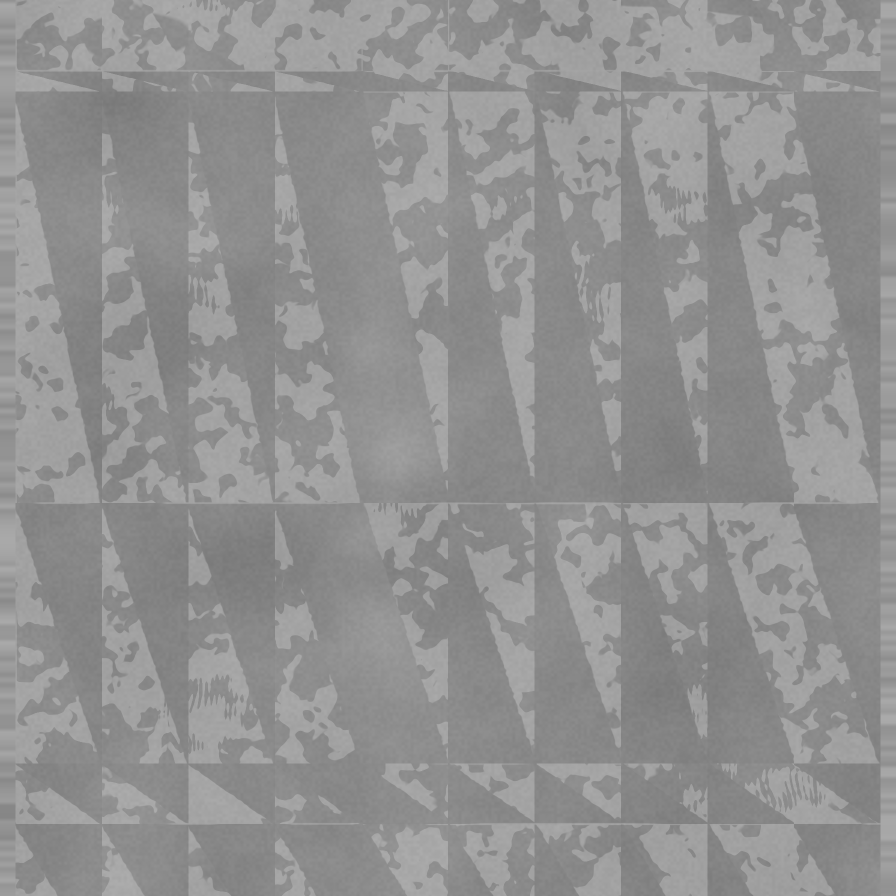
A WebGL 1 fragment shader for this pattern:

```glsl
precision highp float;
// Worn grey plaster: ten columns of slanted, mottled wedges in uneven bands, with streaked side margins.

uniform vec2 u_resolution;

const float COLUMNS = 10.0;
const float MARGIN = 0.0175;         // width of each streaked side strip
const float FLIP_FIRST = 4.0;        // columns from here ...
const float FLIP_LAST = 8.0;         // ... to here are pale above the slant
const vec4 BAND_TOPS = vec4(0.079, 0.102, 0.5615, 0.852); // measured downwards
const float LAST_BAND = 0.9195;      // this band wraps over the top edge
const float BASE_TONE = 0.523;
const float BLOTCH_TONE = 0.54;
const float PALE_TONE = 0.637;
const float BLOTCH_SCALE = 58.0;
const float BLOTCH_LEVEL = 0.46;
const float BLOTCH_SOFTNESS = 0.016;
const float CLOUD_AMOUNT = 0.12;
const float GRAIN_AMOUNT = 0.03;
const float RIM = 0.0018;            // clean pale edge along some seams
const float LINE_WIDTH = 0.0010;     // half width of the scratched lines
const int SAMPLES = 2;               // antialiasing samples per axis

float hash(vec2 p) {
  vec3 q = fract(vec3(p.xyx) * 0.1031);
  q += dot(q, q.yzx + 33.33);
  return fract((q.x + q.y) * q.z);
}

float noise(vec2 p) {
  vec2 i = floor(p);
  vec2 f = fract(p);
  f = f * f * (3.0 - 2.0 * f);
  float low = mix(hash(i), hash(i + vec2(1.0, 0.0)), f.x);
  float high = mix(hash(i + vec2(0.0, 1.0)), hash(i + 1.0), f.x);
  return mix(low, high, f.y);
}

float fbm(vec2 p) {
  float sum = 0.0;
  float weight = 0.5;
  for (int i = 0; i < 5; i++) {
    sum += weight * noise(p);
    p = mat2(1.6, 1.2, -1.2, 1.6) * p + 17.3;
    weight *= 0.55;
  }
  return sum / 1.055;
}

// Top and height of the band holding v
vec2 bandAt(float v) {
  if (v < BAND_TOPS.x) return vec2(LAST_BAND - 1.0, BAND_TOPS.x + 1.0 - LAST_BAND);
  if (v < BAND_TOPS.y) return vec2(BAND_TOPS.x, BAND_TOPS.y - BAND_TOPS.x);
  if (v < BAND_TOPS.z) return vec2(BAND_TOPS.y, BAND_TOPS.z - BAND_TOPS.y);
  if (v < BAND_TOPS.w) return vec2(BAND_TOPS.z, BAND_TOPS.w - BAND_TOPS.z);
  if (v < LAST_BAND) return vec2(BAND_TOPS.w, LAST_BAND - BAND_TOPS.w);
  return vec2(LAST_BAND, BAND_TOPS.x + 1.0 - LAST_BAND);
}

// Share of pale material left between the ragged blotches
float paleCover(vec2 p) {
  vec2 warp = vec2(noise(p * 90.0), noise(p * 90.0 + 31.0)) - 0.5;
  vec2 q = mat2(0.8, 0.6, -0.6, 0.8) * (p + 0.012 * warp);
  float field = 0.50 * noise(q * BLOTCH_SCALE) + 0.24 * noise(q * BLOTCH_SCALE * 2.1 + 41.0)
              + 0.26 * noise(q * 19.0 + 7.0);
  float combed = smoothstep(0.84, 0.92, noise(p * 9.0 + 63.0));
  field += combed * 0.08 * sin(p.x * 950.0 + 14.0 * noise(p * 30.0));
  return smoothstep(BLOTCH_LEVEL - BLOTCH_SOFTNESS, BLOTCH_LEVEL + BLOTCH_SOFTNESS, field);
}

float sideStreaks(vec2 p) {
  float side = step(0.5, p.x) * 57.0;
  return 0.52 + 0.09 * noise(vec2(side, p.y * 170.0)) + 0.07 * noise(vec2(side + 9.0, p.y * 24.0));
}

// Broken horizontal scratch at height v
float scratch(vec2 p, float v) {
  float line = 1.0 - smoothstep(0.5 * LINE_WIDTH, 1.5 * LINE_WIDTH, abs(p.y - v));
  return line * smoothstep(0.42, 0.55, noise(vec2(p.x * 14.0, v * 90.0)));
}

// Grey tone at p, with p.y running downwards
float surface(vec2 p) {
  if (p.x < MARGIN || p.x > 1.0 - MARGIN) return sideStreaks(p);

  float columnWidth = (1.0 - 2.0 * MARGIN) / COLUMNS;
  float along = (p.x - MARGIN) / columnWidth;
  float column = floor(along);
  vec2 band = bandAt(p.y);
  vec2 cell = vec2(fract(along), (p.y - band.x) / band.y);

  // Wedge: pale below the slant, or above it in the flipped columns
  float flipped = step(FLIP_FIRST, column) * step(column, FLIP_LAST);
  float jag = 0.025 * (noise(p * 230.0) - 0.5);
  float wedge = (cell.y - cell.x + jag) * (1.0 - 2.0 * flipped) - 0.02;
  float inside = smoothstep(-0.01, 0.01, wedge);

  // The top strip is worn through almost everywhere
  float worn = step(p.y, BAND_TOPS.x) * smoothstep(0.30, 0.34, noise(p * vec2(7.0, 24.0) + 5.0));
  inside = max(inside, worn);

  // Blotches, held back along a few seams
  float sideGap = cell.x * columnWidth + step(hash(vec2(column, 3.0)), 0.6);
  float broken = smoothstep(0.45, 0.55, noise(p * 16.0 + 83.0));
  float rim = (1.0 - smoothstep(0.5 * RIM, RIM, min(sideGap, cell.y * band.y))) * broken;
  float pale = inside * max(paleCover(p), 0.8 * rim);

  // Clouded base with a rubbed lighter smear
  float cloud = fbm(p * 8.0) - 0.5;
  vec2 rub = (p - vec2(0.425, 0.56)) / vec2(0.075, 0.27);
  float smear = 0.055 * exp(-dot(rub, rub)) * (0.6 + noise(p * 20.0));
  float tone = mix(BASE_TONE + smear, BLOTCH_TONE, inside) + cloud * CLOUD_AMOUNT;
  tone = mix(tone, PALE_TONE + 0.7 * cloud * CLOUD_AMOUNT, pale);

  float lines = max(scratch(p, BAND_TOPS.x), max(scratch(p, BAND_TOPS.z), scratch(p, LAST_BAND)));
  tone = mix(tone, PALE_TONE, 0.8 * lines);
  return tone + GRAIN_AMOUNT * (noise(p * 300.0) - 0.5);
}

void main() {
  float tone = 0.0;
  for (int i = 0; i < SAMPLES; i++) {
    for (int j = 0; j < SAMPLES; j++) {
      vec2 offset = (vec2(float(i), float(j)) + 0.5) / float(SAMPLES) - 0.5;
      vec2 uv = (gl_FragCoord.xy + offset) / u_resolution;
      tone += surface(vec2(uv.x, 1.0 - uv.y));
    }
  }
  gl_FragColor = vec4(vec3(tone / float(SAMPLES * SAMPLES)), 1.0);
}
```
